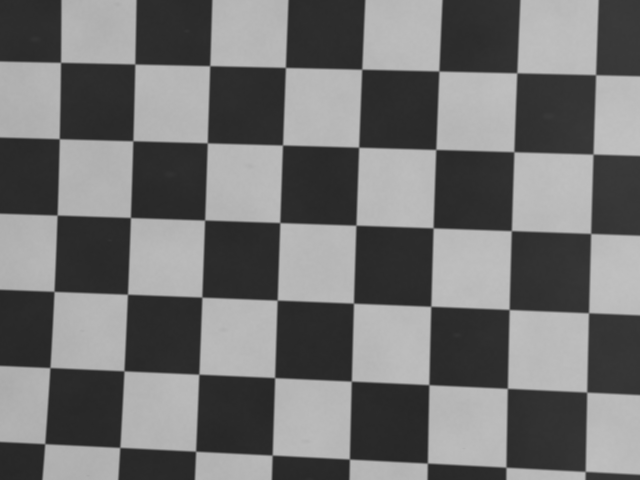
This pattern is drawn by a Shadertoy shader. Its source:

```glsl
// Grey checkerboard seen through a slightly tilted lens, with soft edges, uneven light and faint smudges.

const float LIGHT_PAINT = 0.722;
const float DARK_PAINT = 0.168;
const float EDGE_SOFTNESS = 0.022; // in cells
const float CELLS_PER_HEIGHT = 6.2;

float hash(vec2 p) {
    vec3 q = fract(vec3(p.xyx) * 0.1031);
    q += dot(q, q.yzx + 33.33);
    return fract((q.x + q.y) * q.z);
}

float valueNoise(vec2 p) {
    vec2 cell = floor(p);
    vec2 f = fract(p);
    f = f * f * (3.0 - 2.0 * f);
    float low = mix(hash(cell), hash(cell + vec2(1, 0)), f.x);
    float high = mix(hash(cell + vec2(0, 1)), hash(cell + vec2(1, 1)), f.x);
    return mix(low, high, f.y);
}

// Layered noise, centred on zero.
float mottle(vec2 p) {
    float sum = 0.0;
    float weight = 0.5;
    for (int octave = 0; octave < 4; octave++) {
        sum += weight * (valueNoise(p) - 0.5);
        p = p * 2.03 + 17.0;
        weight *= 0.5;
    }
    return sum;
}

// View position (x right, y down, in canvas heights) to board cells:
// tilt, perspective and a bowed left side.
vec2 boardCoords(vec2 p) {
    float bow = -0.056 - 0.29 * p.x + 0.5 * p.x * p.x;
    float column = 3.53 + 6.293 * p.x - 0.26 * p.x * p.x
                 + 0.21 * p.y - 0.076 * p.x * p.y + bow * p.y * p.y;
    float row = 3.2 - 0.219 * p.x + 6.165 * p.y - 0.214 * p.x * p.y;
    return vec2(column, row);
}

// Alternates between -1 and 1 with a smooth change at each whole number.
vec2 softStripes(vec2 cells, float softness) {
    vec2 signedDistance = abs(mod(cells + 0.5, 2.0) - 1.0) - 0.5;
    return smoothstep(-softness, softness, signedDistance) * 2.0 - 1.0;
}

// A few cells carry one small blurred mark.
float smudge(vec2 cells) {
    vec2 id = floor(cells) + 11.0;
    vec2 centre = 0.2 + 0.6 * vec2(hash(id + 3.1), hash(id + 7.7));
    vec2 offset = (fract(cells) - centre) * vec2(1.0, 1.8);
    float radius = mix(0.03, 0.13, hash(id + 5.3));
    float present = step(0.72, hash(id + 9.2));
    return present * smoothstep(radius, 0.0, length(offset));
}

void mainImage(out vec4 fragColor, in vec2 fragCoord) {
    vec2 p = (fragCoord - 0.5 * iResolution.xy) / iResolution.y;
    p.y = -p.y;
    vec2 cells = boardCoords(p);

    // Checker mask: 1 on light squares, 0 on dark ones
    float softness = max(EDGE_SOFTNESS, CELLS_PER_HEIGHT / iResolution.y);
    vec2 stripes = softStripes(cells, softness);
    float lightMask = 0.5 + 0.5 * stripes.x * stripes.y;

    // Uneven light: dimmer corners, glare on the right
    float vignette = dot(p, p);
    float glare = smoothstep(0.2, 0.68, p.x);
    float lightTone = LIGHT_PAINT + 0.025 * p.x - 0.03 * vignette + 0.015 * glare;
    float darkTone = DARK_PAINT - 0.01 * p.y + 0.05 * glare;

    // Wear: cloudy paint, fine grain and smudges
    float cloud = mottle(cells * 1.7);
    float grain = mottle(cells * 24.0 + 40.0);
    float mark = smudge(cells);
    lightTone += 0.05 * cloud + 0.02 * grain - 0.025 * mark;
    darkTone += 0.03 * cloud + 0.012 * grain + 0.025 * mark;

    fragColor = vec4(vec3(mix(darkTone, lightTone, lightMask)), 1.0);
}
```
